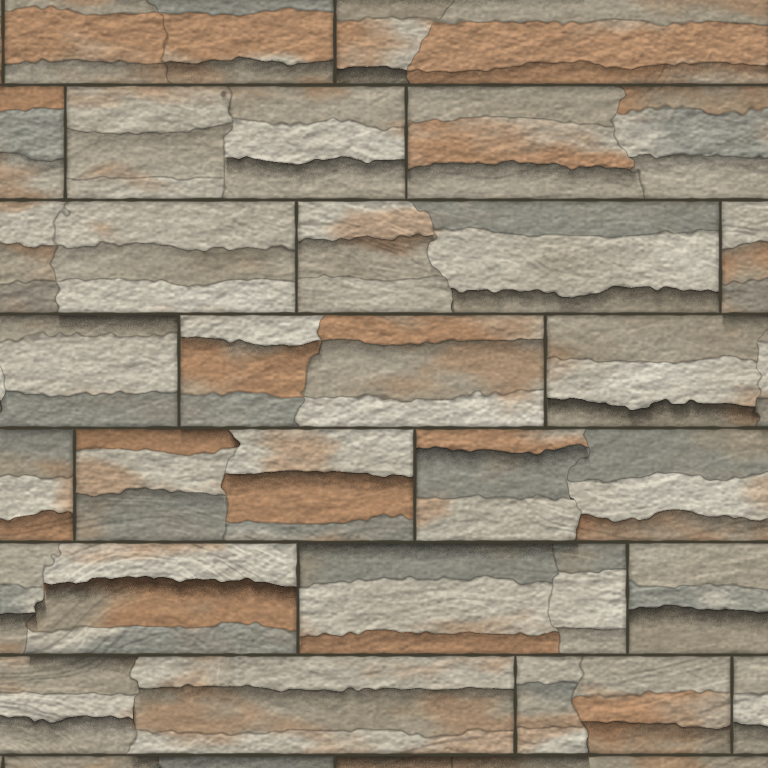
Reproduce this texture procedurally as a WebGL 2 fragment shader.

```glsl
#version 300 es
precision highp float;
// Stacked ledge-stone wall: seven courses of two long blocks, each block cut
// into ragged strata of differing depth. Layered noise roughens the faces, and
// light from above gives cleft edges and soft shadows under the ledges.
uniform vec2 u_resolution;
out vec4 fragColor;

struct Stone {
    float depth;  // how far the piece stands out, 0 to 1
    float seam;   // distance to the nearest block joint
    float edge;   // distance to the nearest cut inside the block
    vec2 id;      // block and piece numbers
};

float hash(vec2 p) {
    vec3 q = fract(p.xyx * 0.1031);
    q += dot(q, q.yzx + 33.33);
    return fract((q.x + q.y) * q.z);
}

float noise(vec2 p) {
    vec2 i = floor(p), f = fract(p);
    f = f * f * (3.0 - 2.0 * f);
    return mix(mix(hash(i), hash(i + vec2(1, 0)), f.x),
               mix(hash(i + vec2(0, 1)), hash(i + vec2(1, 1)), f.x), f.y);
}

float fbm(vec2 p) {
    float sum = 0.0, amp = 0.5;
    for (int i = 0; i < 4; i++) {
        sum += amp * noise(p);
        p = mat2(1.6, 0.9, -0.9, 1.6) * p + 17.3;
        amp *= 0.5;
    }
    return sum / 0.9375;
}

// Finds the course, block and stratum under a point.
Stone stoneAt(vec2 p) {
    const float ends[7] = float[7](0.1276, 0.2773, 0.4258, 0.5742, 0.7227, 0.8698, 1.0);
    const vec2 joints[7] = vec2[7](vec2(0.004, 0.436), vec2(0.085, 0.529),
        vec2(0.386, 0.938), vec2(0.233, 0.710), vec2(0.097, 0.540),
        vec2(0.388, 0.817), vec2(0.671, 0.953));
    float down = fract(1.017 - p.y), x = fract(p.x);
    int row = 0;
    for (int i = 0; i < 6; i++) if (down > ends[i]) row = i + 1;
    float top = row == 0 ? 0.0 : ends[row - 1];
    float tall = ends[row] - top;
    vec2 joint = joints[row];
    bool inner = x > joint.x && x < joint.y;
    float wide = inner ? joint.y - joint.x : 1.0 - joint.y + joint.x;
    float u = fract(x - (inner ? joint.x : joint.y)) / wide;
    float v = (down - top) / tall;
    float block = float(row) * 2.0 + (inner ? 0.0 : 1.0) + 3.0;

    Stone s;
    s.seam = min(min(u, 1.0 - u) * wide, min(v, 1.0 - v) * tall)
           + 0.0016 * (noise(p * 70.0) - 0.5);

    // A slanted break splits the block; each side has its own two bed cuts.
    float ragged = noise(p * vec2(16, 24)) - 0.5 + 0.4 * (noise(p * 90.0) - 0.5);
    float split = mix(0.22, 0.78, hash(vec2(block, 1.7)))
                + (v - 0.5) * 0.25 * (hash(vec2(block, 5.1)) - 0.5) + 0.07 * ragged;
    float side = step(split, u);
    float bed = v + 0.11 * ragged;
    vec2 key = vec2(block, side * step(0.35, hash(vec2(block, 8.3))) + 21.0);
    float upper = mix(0.2, 0.42, hash(key));
    float lower = mix(0.58, 0.84, hash(key + 40.0));
    float layer = step(upper, bed) + step(lower, bed);
    s.id = vec2(block, layer * 2.0 + side);
    s.edge = min(abs(bed - upper), abs(bed - lower)) * tall;
    s.edge = min(s.edge, abs(u - split) * wide);
    float swap = floor(2.0 * hash(key + 9.0));
    s.depth = 0.55 * mod(layer + swap, 2.0) + 0.45 * hash(s.id + 60.0);
    return s;
}

// Cleft face: terraced flakes plus fine grain.
float relief(vec2 p) {
    float flakes = 5.0 * fbm(p * vec2(9, 26) + 4.0 * noise(p * 5.0));
    float terrace = floor(flakes) + smoothstep(0.55, 1.0, fract(flakes));
    return 0.25 * terrace + 0.9 * fbm(p * vec2(42, 85)) + 0.2 * noise(p * vec2(170, 260));
}

vec3 wall(vec2 p) {
    Stone s = stoneAt(p);
    float stain = fbm(p * vec2(7, 13) + s.id * 3.1);

    // Mineral colour of the piece
    vec3 color = mix(vec3(0.59, 0.55, 0.475), vec3(0.76, 0.74, 0.68),
                     clamp(s.depth * 0.9 + 0.7 * (stain - 0.45), 0.0, 1.0));
    float rust = step(0.77, hash(s.id + 13.0)) * smoothstep(0.22, 0.5, stain);
    rust = max(rust, 0.6 * smoothstep(0.54, 0.74, fbm(p * vec2(8, 17) + 31.0)));
    color = mix(color, vec3(0.65, 0.49, 0.36), 0.85 * rust);
    float slate = step(0.86, hash(s.id + 27.0)) * smoothstep(0.3, 0.5, stain);
    color = mix(color, vec3(0.52, 0.52, 0.48), 0.8 * slate);

    // Light from above on the rough face
    float slope = relief(p) - relief(p + vec2(-0.001, 0.0028));
    float rough = mix(0.45, 0.85, s.depth);
    color *= 1.0 + clamp(rough * slope, -0.24, 0.15);
    color *= 0.94 + 0.12 * noise(p * 240.0);

    // Soft shadow from ledges overhead
    float shade = 0.0;
    for (int i = 0; i < 5; i++) {
        float reach = 0.0058 * (float(i) + hash(p * 1900.0 + float(i)));
        shade += max(0.0, stoneAt(p + vec2(-0.15, 1.0) * reach).depth - s.depth) / 5.0;
    }
    color *= 1.0 - 0.58 * smoothstep(0.0, 0.85, shade);

    // Worn cuts and dark block joints
    color *= 1.0 - 0.25 * (1.0 - smoothstep(0.0, 0.0028, s.edge));
    color *= mix(0.8, 1.0, smoothstep(0.001, 0.009, s.seam));
    return mix(vec3(0.25, 0.235, 0.19), color, smoothstep(0.0008, 0.0032, s.seam));
}

void main() {
    vec3 sum = vec3(0.0);
    for (int i = 0; i < 4; i++) {
        vec2 offset = vec2(i & 1, i >> 1) * 0.5 - 0.25;
        sum += wall((gl_FragCoord.xy + offset) / u_resolution);
    }
    fragColor = vec4(sum / 4.0, 1.0);
}
```
